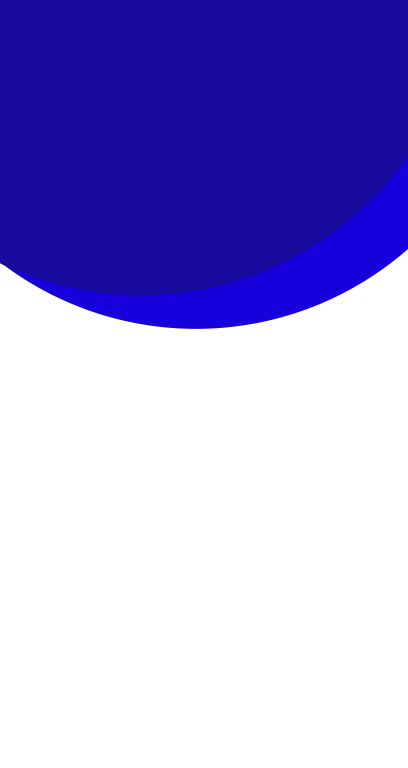
This background is drawn by a Shadertoy shader. Its source:

```glsl
// Two overlapping flat discs hang from the top of a white canvas:
// a dark indigo disc covers a vivid blue one, leaving a blue crescent.
// Each disc is a signed distance turned into an antialiased mask.

// Coverage of a disc, softened over about one pixel
float discMask(vec2 p, vec2 center, float radius) {
    float dist = length(p - center) - radius;
    return clamp(0.5 - dist * iResolution.y, 0.0, 1.0);
}

void mainImage(out vec4 fragColor, in vec2 fragCoord) {
    // Canvas height is one unit
    vec2 p = fragCoord / iResolution.y;

    // White ground
    vec3 color = vec3(1.0);

    // Vivid blue disc behind
    color = mix(color, vec3(0.09, 0.0, 0.86), discMask(p, vec2(0.2552, 0.99), 0.4182));

    // Dark indigo disc in front, shifted up and left
    color = mix(color, vec3(0.098, 0.04, 0.62), discMask(p, vec2(0.1832, 1.0397), 0.4241));

    fragColor = vec4(color, 1.0);
}
```
